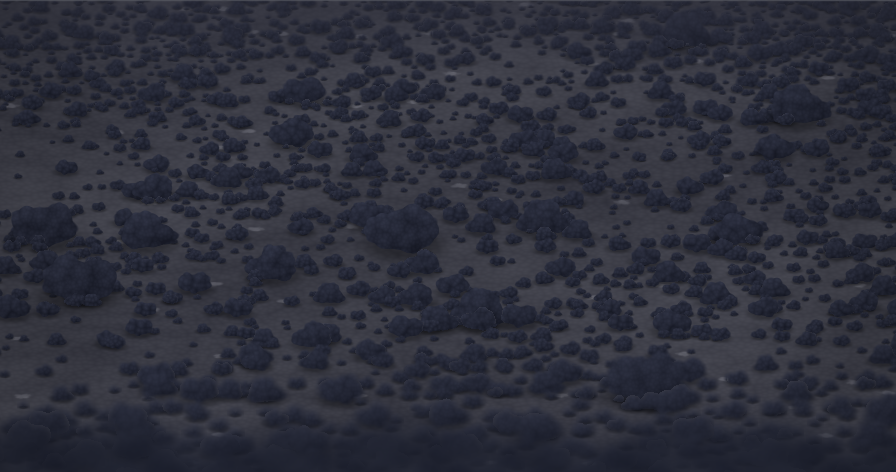
Write a WebGL 2 fragment shader that draws this texture.

```glsl
#version 300 es
precision highp float;
// A dusk plain of scattered dark stones, seen at a low angle with shallow focus.
// Jittered perspective rows hold the stones; a nearest-base test orders them,
// and cellular noise gives each dome its facets.
uniform vec2 u_resolution;
out vec4 fragColor;

vec3 color;
float nearestBase = 9.0;

vec2 hash2(vec2 p) {
  vec3 h = fract(p.xyx * vec3(0.1031, 0.1030, 0.0973));
  h += dot(h, h.yzx + 33.33);
  return fract((h.xx + h.yz) * h.zy);
}

// Distance to the closest random feature point
float cellular(vec2 p) {
  vec2 cell = floor(p), f = fract(p);
  float nearest = 2.0;
  for (int j = -1; j <= 1; j++)
    for (int i = -1; i <= 1; i++) {
      vec2 o = vec2(i, j);
      nearest = min(nearest, length(o + hash2(cell + o) - f));
    }
  return nearest;
}

// Smooth swells that vary the stone density and the ground tone
float swell(vec2 p) {
  return 0.5 * sin(p.x * 4.1 + 2.3 * sin(p.y * 7.0) + 0.8)
       + 0.5 * sin(p.y * 17.0 - p.x * 3.7 + 1.4 * sin(p.x * 6.3));
}

// Edge softness by height: sharp in the middle distance
float blurAt(float y) {
  return 0.0022 + 0.019 * smoothstep(0.32, 0.0, y) + 0.004 * smoothstep(0.7, 1.0, y);
}

void drawStone(vec2 q, vec2 center, float radius, float seed) {
  vec2 p = (q - center) / radius;
  float base = center.y - 0.4 * radius;
  if (max(abs(p.x), abs(p.y)) > 1.7 || base > nearestBase) return;

  // Contact shadow
  color *= 1.0 - 0.3 * smoothstep(1.4, 0.5, length(p * vec2(0.9, 2.4) + vec2(0.0, 0.7)));

  // Lumpy dome with a flattened foot
  float soft = blurAt(center.y) / radius;
  float detail = 1.0 / (1.0 + 4.0 * soft);
  float angle = atan(p.y, p.x);
  float facet = (cellular(p * 2.6 + seed) - 0.42) * detail;
  float d = length(p * vec2(1.0, p.y > 0.0 ? 1.2 : 2.3)) - 1.0;
  d += 0.11 * sin(3.0 * angle + seed) + 0.06 * sin(5.0 * angle + 2.0 * seed) + 0.2 * facet;
  float cover = smoothstep(soft, -soft, d);

  // Light from the sky, with fine grain
  float grain = cellular(p * radius * 130.0 + seed) - 0.45;
  float lit = clamp(0.42 + 0.4 * p.y - 0.1 * p.x - 0.55 * facet - 0.3 * grain * detail, 0.0, 1.0);
  vec3 tone = mix(vec3(0.085, 0.095, 0.14), vec3(0.195, 0.21, 0.28), lit);
  color = mix(color, tone, cover);
  if (cover > 0.5) nearestBase = base;
}

// Rows shrink with distance; spacing is the row height at the lower edge
void scatterStones(vec2 q, float spacing, float amount, float salt) {
  float shrink = 0.52;
  float row = floor(-log(1.0 - shrink * q.y) / (shrink * spacing));
  for (int j = 2; j >= -2; j--) {
    float n = row + float(j);
    for (int i = -1; i <= 1; i++) {
      float size = spacing * exp(-shrink * spacing * n);
      float column = floor(q.x / (size * 1.6)) + float(i);
      vec2 id = vec2(column, n) + salt;
      vec2 jitter = hash2(id + 17.0), pick = hash2(id + 71.0);
      float depth = n + jitter.y;
      vec2 center = vec2((column + 0.15 + 0.7 * jitter.x) * size * 1.6,
                         (1.0 - exp(-shrink * spacing * depth)) / shrink);
      float density = amount + 0.2 * swell(center) + 0.07 * (center.x - 0.9)
                    + 0.4 * smoothstep(0.16, 0.02, center.y) + 0.15 * smoothstep(0.75, 1.0, center.y);
      if (pick.x < density)
        drawStone(q, center, size * (0.32 + 0.6 * pick.y * pick.y + 0.1 * jitter.x), 40.0 * pick.x + 9.0 * jitter.y);
    }
  }
}

void main() {
  vec2 uv = gl_FragCoord.xy / u_resolution;
  vec2 q = gl_FragCoord.xy / u_resolution.y;

  // Dusty ground with streaks stretched along the horizon
  float streak = cellular(q * vec2(9.0, 30.0) + swell(q)) - 0.45;
  float dust = cellular(q * vec2(70.0, 140.0)) - 0.45;
  color = vec3(0.237, 0.24, 0.278) + 0.022 * swell(q * 0.8) - 0.035 * streak - 0.03 * dust;

  // Sparse pale flakes
  vec2 flakeGrid = q * vec2(14.0, 34.0), flakeId = floor(flakeGrid);
  vec2 flakePick = hash2(flakeId + 5.0);
  vec2 flake = (fract(flakeGrid) - 0.3 - 0.4 * hash2(flakeId + 31.0)) * vec2(1.0, 1.4);
  color += 0.11 * step(0.92, flakePick.x) * smoothstep(0.3, 0.1, length(flake) + 0.1 * dust);

  scatterStones(q, 0.05, 0.66, 0.0);
  scatterStones(q, 0.026, 0.4, 211.0);

  // Large boulders: x, y, radius
  vec3 boulders[16] = vec3[16](
    vec3(1.45, 0.925, 0.055), vec3(0.645, 0.8, 0.044), vec3(1.69, 0.765, 0.062), vec3(0.62, 0.71, 0.045),
    vec3(1.64, 0.68, 0.04), vec3(0.328, 0.595, 0.042), vec3(0.783, 0.535, 0.042), vec3(1.15, 0.53, 0.054),
    vec3(0.094, 0.51, 0.07), vec3(0.31, 0.5, 0.058), vec3(0.857, 0.5, 0.076), vec3(1.564, 0.505, 0.05),
    vec3(0.579, 0.43, 0.053), vec3(0.167, 0.395, 0.078), vec3(1.015, 0.335, 0.06), vec3(1.367, 0.185, 0.08));
  for (int i = 0; i < 16; i++)
    drawStone(q, boulders[i].xy, boulders[i].z, 2.7 * float(i));

  // Out-of-focus foreground, far haze and a thin bright upper rim
  float bank = 0.085 + 0.015 * sin(q.x * 9.0) + 0.01 * sin(q.x * 23.0 + 1.0);
  vec3 bankTone = vec3(0.115, 0.128, 0.18) + 0.012 * sin(q.x * 31.0 + 2.0 * sin(q.y * 40.0));
  color = mix(color, bankTone, 0.8 * smoothstep(bank + 0.05, bank - 0.06, q.y));
  color = mix(color, vec3(0.16, 0.165, 0.215), 0.4 * smoothstep(0.8, 1.0, uv.y));
  color *= 1.0 - 0.1 * smoothstep(0.6, 1.0, abs(uv.x * 2.0 - 1.0));
  color = mix(color, vec3(0.36, 0.37, 0.4), 0.6 * smoothstep(0.996, 0.999, uv.y));
  fragColor = vec4(color, 1.0);
}
```
